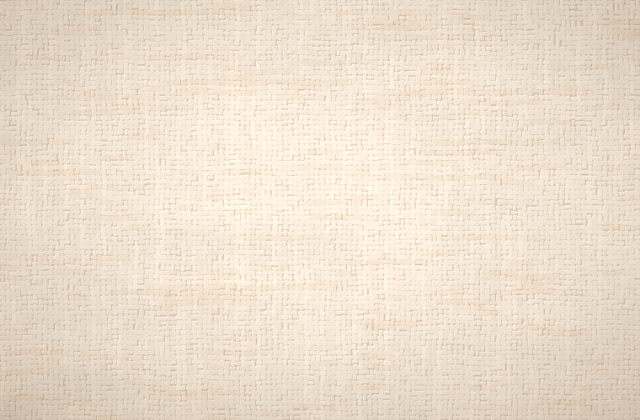
Reproduce this texture procedurally as a Shadertoy shader.

```glsl
// Cream plain-weave cloth: raised warp and weft floats alternate on a thread grid.
// Flat rounded floats touch along thin grooves, deepest on the lower right side;
// faint slubs follow single threads and light falls off toward the rim.
#define THREADS vec2(120.0, 84.0)   // threads across and down
#define FLOAT_SIZE vec2(0.74, 0.41) // half length and half width, in threads
#define WOBBLE 0.12                 // thread waviness
#define FLAW_RATE 0.02              // share of crossings woven the wrong way
#define RELIEF 0.060                // strength of the side light
#define SLUB 0.50                   // strength of the tinted streaks
#define CREST vec3(1.008, 0.960, 0.898)
#define GAP vec3(0.928, 0.858, 0.778)
#define SLUB_TINT vec3(0.975, 0.940, 0.890)
#define RIM_TINT vec3(0.64, 0.605, 0.560)

float hash(vec2 p) {
    vec3 q = fract(vec3(p.xyx) * 0.1031);
    q += dot(q, q.yzx + 33.33);
    return fract((q.x + q.y) * q.z);
}

// Smooth value noise
float noise(vec2 p) {
    vec2 i = floor(p), f = fract(p);
    f = f * f * (3.0 - 2.0 * f);
    return mix(mix(hash(i), hash(i + vec2(1, 0)), f.x),
               mix(hash(i + vec2(0, 1)), hash(i + vec2(1, 1)), f.x), f.y);
}

float roundedBox(vec2 p, vec2 halfSize, float radius) {
    vec2 d = abs(p) - halfSize + radius;
    return length(max(d, 0.0)) + min(max(d.x, d.y), 0.0) - radius;
}

// Height of the cloth at a point in thread units: highest nearby float
float weaveHeight(vec2 t) {
    vec2 cell = floor(t);
    float height = 0.0;
    for (int y = -1; y <= 1; y++)
    for (int x = -1; x <= 1; x++) {
        vec2 id = cell + vec2(x, y);
        float flaw = step(hash(id + 71.0), FLAW_RATE);
        float weftOver = mod(id.x + id.y + flaw, 2.0);
        vec2 jitter = vec2(hash(id + 13.0), hash(id + 37.0)) - 0.5;
        vec2 local = t - id - 0.5 - 0.24 * jitter;
        local = weftOver > 0.5 ? local : local.yx;
        vec2 size = FLOAT_SIZE * (0.80 + 0.36 * hash(id + 5.0));
        float d = roundedBox(local, size, 0.30);
        float crown = smoothstep(0.12, -0.14, d) * (0.82 + 0.18 * hash(id + 91.0));
        height = max(height, crown);
    }
    return height;
}

vec3 cloth(vec2 uv) {
    // Gently wavy thread grid
    vec2 t = uv * THREADS;
    t += WOBBLE * vec2(sin(t.y * 0.47 + 2.0 * sin(t.x * 0.09)),
                       sin(t.x * 0.41 + 2.0 * sin(t.y * 0.11)));

    // Relief lit from the upper left
    float height = weaveHeight(t);
    float slope = height - weaveHeight(t + vec2(-0.20, 0.22));
    vec3 color = mix(GAP, CREST, height) + RELIEF * slope;

    // Sparse slubs along weft threads, pale ones along warp threads
    float row = floor(t.y), column = floor(t.x);
    float weftSlub = smoothstep(0.66, 1.00, noise(vec2(uv.x * 12.0 + hash(vec2(row, 3.0)) * 50.0, row)));
    float warpSlub = smoothstep(0.50, 0.95, noise(vec2(column, uv.y * 5.0 + hash(vec2(column, 8.0)) * 40.0)));
    color *= mix(vec3(1.0), SLUB_TINT, SLUB * weftSlub);
    color += 0.018 * (warpSlub - 0.25);

    // Broad mottling and falloff of light
    color *= 1.0 + 0.030 * (noise(uv * vec2(8.0, 12.0)) - 0.5);
    vec2 fromLight = uv - vec2(0.51, 0.54);
    return color * mix(vec3(1.0), RIM_TINT, dot(fromLight, fromLight));
}

void mainImage(out vec4 fragColor, in vec2 fragCoord) {
    // Four samples per pixel smooth the fine weave
    vec3 sum = vec3(0.0);
    for (int i = 0; i < 4; i++) {
        vec2 offset = vec2(i % 2, i / 2) * 0.5 - 0.25;
        sum += cloth((fragCoord + offset) / iResolution.xy);
    }
    fragColor = vec4(clamp(sum * 0.25, 0.0, 1.0), 1.0);
}
```
